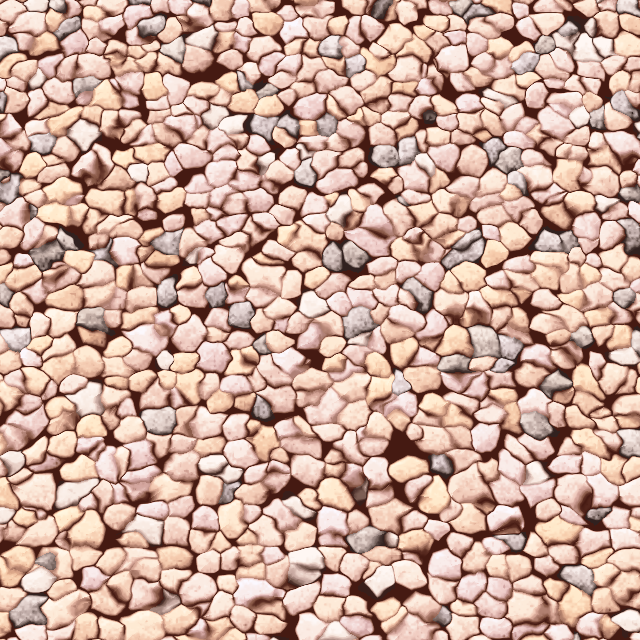
Reproduce this texture procedurally as a Shadertoy shader.

```glsl
// A bed of pale pink and peach gravel, slightly larger towards the bottom.
// Each grid cell holds a jittered faceted stone; the highest one wins, and
// the height gap to the runner-up darkens the crevices between stones.
#define STONES_NEAR 23.0
#define STONES_FAR 30.0
#define FLATTEN 1.17
#define JITTER 0.86
#define CREVICE 0.95
#define LIGHT_DIR vec2(-0.35, 0.94)
#define LIGHT_GAIN 0.27
#define GRAIN 0.30
#define BASE_TONE 0.75
#define TAU 6.2831853

float hash(vec2 p) {
    vec3 q = fract(vec3(p.xyx) * 0.1031);
    q += dot(q, q.yzx + 33.33);
    return fract((q.x + q.y) * q.z);
}

float noise(vec2 p) {
    vec2 i = floor(p), f = fract(p);
    f = f * f * (3.0 - 2.0 * f);
    return mix(mix(hash(i), hash(i + vec2(1, 0)), f.x),
               mix(hash(i + vec2(0, 1)), hash(i + vec2(1, 1)), f.x), f.y);
}

// Faceted outline: x is 0 at the centre and 1 at the rim, yz the facet normal
vec3 facetedStone(vec2 d, vec2 id, float radius) {
    float turn = hash(id + 17.3) * TAU;
    float rim = 0.0;
    vec2 normal = vec2(0.0);
    for (int k = 0; k < 6; k++) {
        float fk = float(k);
        float a = turn + (fk + 0.75 * hash(id + fk * 7.1)) * TAU / 6.0;
        vec2 dir = vec2(cos(a), sin(a));
        float reach = radius * mix(0.72, 1.15, hash(id + 40.0 + fk * 3.7));
        float m = dot(d, dir) / reach;
        if (m > rim) { rim = m; normal = dir; }
    }
    float roundRim = length(d) / radius;
    vec2 smoothNormal = d / max(length(d), 0.001);
    return vec3(mix(rim, roundRim, 0.3), mix(normal, smoothNormal, 0.4));
}

// Tone from 0 to 1 through crevice brown, rose and cream
vec3 gravelRamp(float t) {
    vec3 c = mix(vec3(0.27, 0.10, 0.07), vec3(0.34, 0.16, 0.12), smoothstep(0.0, 0.04, t));
    c = mix(c, vec3(0.54, 0.35, 0.28), smoothstep(0.04, 0.13, t));
    c = mix(c, vec3(0.69, 0.50, 0.44), smoothstep(0.13, 0.26, t));
    c = mix(c, vec3(0.84, 0.65, 0.59), smoothstep(0.26, 0.41, t));
    c = mix(c, vec3(0.95, 0.80, 0.73), smoothstep(0.41, 0.62, t));
    c = mix(c, vec3(0.99, 0.92, 0.86), smoothstep(0.62, 0.86, t));
    return mix(c, vec3(1.0, 0.97, 0.94), smoothstep(0.9, 1.15, t));
}

void mainImage(out vec4 fragColor, in vec2 fragCoord) {
    vec2 uv = fragCoord / iResolution.xy;

    // Mild perspective, with a warp that roughens the outlines
    float density = mix(STONES_NEAR, STONES_FAR, uv.y);
    float depth = (STONES_NEAR + 0.5 * (STONES_FAR - STONES_NEAR) * uv.y) * uv.y;
    vec2 p = vec2((uv.x - 0.5) * density, depth * FLATTEN) + 60.0;
    p += 0.22 * (vec2(noise(p * 2.3), noise(p * 2.3 + 31.0)) - 0.5);
    p += 0.50 * (vec2(noise(p * 0.7 + 9.0), noise(p * 0.7 + 53.0)) - 0.5);

    // Highest and second highest stone
    float top = -9.0, second = -9.0, topLift = 0.0, topRim = 0.0;
    vec2 topId = vec2(0.0), topNormal = vec2(0.0);
    for (int y = -1; y <= 1; y++)
    for (int x = -1; x <= 1; x++) {
        vec2 id = floor(p) + vec2(x, y);
        vec2 centre = id + 0.5 + JITTER * (vec2(hash(id), hash(id + 91.7)) - 0.5);
        float radius = mix(0.46, 0.76, hash(id + 5.9));
        float lift = 0.65 * hash(id + 23.1);
        vec3 stone = facetedStone(p - centre, id, radius);
        float height = lift + 0.85 * (1.0 - pow(stone.x, 2.6));
        if (height > top) {
            second = top;
            top = height;
            topId = id;
            topLift = lift;
            topRim = stone.x;
            topNormal = stone.yz;
        } else second = max(second, height);
    }

    // Directional light on the facets, shadow in the crevices
    float side = dot(topNormal, LIGHT_DIR) * smoothstep(0.1, 0.95, topRim);
    float width = CREVICE * mix(1.35, 0.55, smoothstep(-0.7, 0.7, side));
    float edge = smoothstep(0.0, width, top - second + 0.06);
    float contact = 0.42 * smoothstep(0.35, 0.85, noise(p * 1.6 + 12.0));
    float gap = smoothstep(-0.25, 0.45, top);

    // Stone brightness, mottling and fine grit
    float kind = hash(topId + 71.0);
    float grey = step(kind, 0.09);
    float white = step(0.95, kind);
    float grit = 0.6 * noise(uv * 250.0) + 0.4 * noise(uv * 110.0 + 8.0) - 0.5;
    float pits = smoothstep(0.77, 0.95, noise(uv * 170.0 + 40.0));
    float tone = BASE_TONE + 0.22 * (hash(topId + 3.3) - 0.5) + LIGHT_GAIN * side;
    tone += 0.16 * (topLift - 0.35) + 0.16 * (noise(p * 3.0) - 0.5);
    tone += GRAIN * (1.0 + 0.7 * grey) * grit - 0.16 * pits;
    tone += 0.22 * white - 0.20 * grey;
    tone *= mix(contact, 1.0, edge) * gap;

    // Peach, pink and grey stones
    vec3 color = gravelRamp(clamp(tone, 0.0, 1.15));
    float warmth = (hash(topId + 13.0) - 0.5) * (1.0 - white);
    color += warmth * vec3(0.03, -0.01, -0.13) * smoothstep(0.1, 0.5, tone);
    float luma = dot(color, vec3(0.3, 0.59, 0.11));
    color = mix(color, luma * vec3(1.02, 0.99, 1.0), 0.65 * grey + 0.4 * white);
    fragColor = vec4(clamp(color, 0.0, 1.0), 1.0);
}
```
